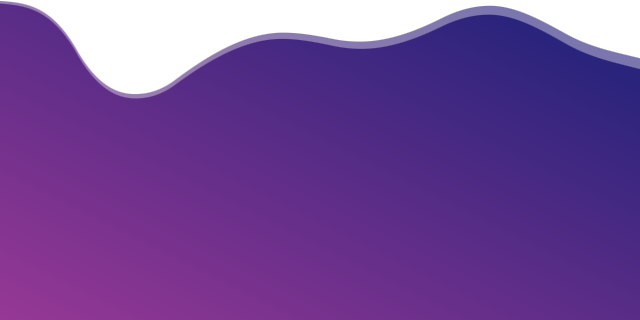
Reproduce this background procedurally as a Shadertoy shader.

```glsl
#define ASPECT 2.0
#define MAGENTA vec3(0.59, 0.22, 0.585)
#define INDIGO vec3(0.165, 0.14, 0.485)
#define PAPER vec3(1.0)
#define GRADIENT_END 0.87
#define RIM_TINT 0.38
#define RIM_BASE 0.008
#define RIM_GROWTH 0.013

// Wave knots: position, height, slope
const int KNOTS = 11;
const vec3 wave[KNOTS] = vec3[KNOTS](
    vec3(0.0, 0.997, -0.07), vec3(0.24, 0.844, -1.75),
    vec3(0.422, 0.706, 0.0), vec3(0.547, 0.75, 0.75),
    vec3(0.885, 0.898, 0.0), vec3(1.042, 0.878, -0.2),
    vec3(1.125, 0.87, 0.0), vec3(1.38, 0.943, 0.5),
    vec3(1.531, 0.982, 0.0), vec3(1.771, 0.893, -0.55),
    vec3(2.0, 0.818, -0.25));

// Cubic Hermite segment between two knots
float hermite(vec3 a, vec3 b, float x) {
    float span = b.x - a.x;
    float t = (x - a.x) / span;
    float s = 1.0 - t;
    return mix(a.y, b.y, t * t * (3.0 - 2.0 * t))
         + span * t * s * (a.z * s - b.z * t);
}

float waveHeight(float x) {
    float height = wave[0].y;
    for (int i = 0; i < KNOTS - 1; i++) {
        if (x >= wave[i].x) height = hermite(wave[i], wave[i + 1], x);
    }
    return height;
}

// Coverage of the side where the signed distance is positive
float coverage(float d) {
    return clamp(0.5 + d / max(fwidth(d), 1e-5), 0.0, 1.0);
}

void mainImage(out vec4 fragColor, in vec2 fragCoord) {
    vec2 uv = fragCoord / iResolution.xy;
    vec2 p = uv * vec2(ASPECT, 1.0);

    // Diagonal gradient
    float blend = clamp(0.5 * (uv.x + uv.y) / GRADIENT_END, 0.0, 1.0);
    vec3 body = mix(MAGENTA, INDIGO, blend);

    // Translucent rim that widens to the right
    float outerDistance = waveHeight(p.x) - p.y;
    float innerDistance = outerDistance - RIM_BASE - RIM_GROWTH * p.x;
    vec3 rim = mix(body, PAPER, RIM_TINT);

    vec3 color = mix(PAPER, rim, coverage(outerDistance));
    color = mix(color, body, coverage(innerDistance));
    fragColor = vec4(color, 1.0);
}
```
